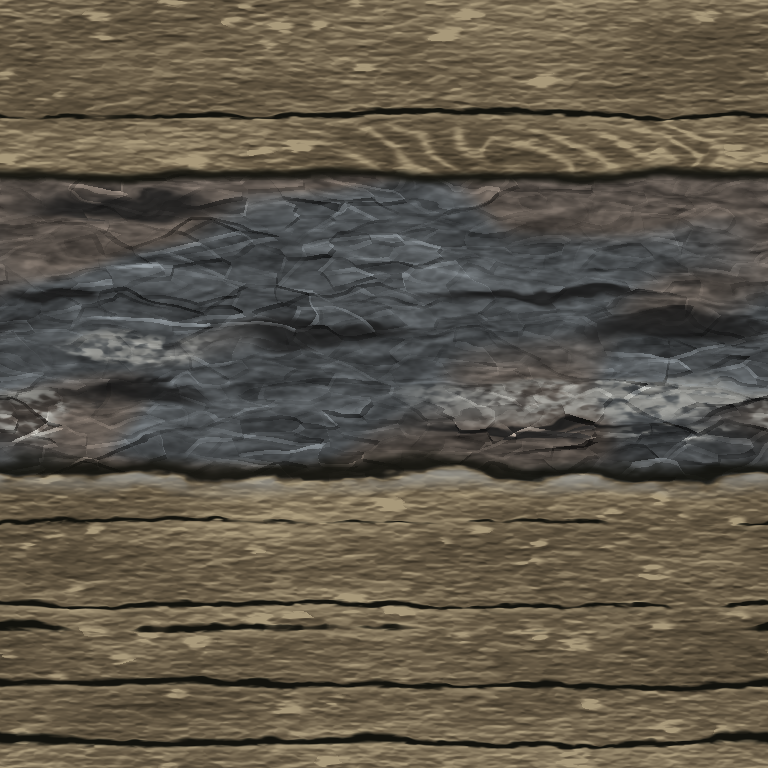
Reproduce this texture procedurally as a Shadertoy shader.

```glsl
#define TAU 6.2831853
#define STONE_TOP 0.771
#define STONE_BOTTOM 0.38
#define GAP vec3(0.07, 0.07, 0.05)
#define WOOD_DARK vec3(0.23, 0.20, 0.15)
#define WOOD_MID vec3(0.40, 0.35, 0.27)
#define WOOD_PALE vec3(0.66, 0.60, 0.48)
#define STONE_DARK vec3(0.11, 0.11, 0.11)
#define STONE_WARM vec3(0.34, 0.31, 0.285)
#define STONE_COOL vec3(0.29, 0.305, 0.315)
#define STONE_PALE vec3(0.60, 0.60, 0.58)

vec2 hash2(vec2 p) {
    vec3 q = fract(p.xyx * vec3(0.1031, 0.1030, 0.0973));
    q += dot(q, q.yzx + 33.33);
    return fract((q.xx + q.yz) * q.zy);
}

// Wrapping cellular noise: nearest distance, cell value, tilted facet, smooth blend
vec4 cells(vec2 uv, vec2 count) {
    vec2 p = uv * count, base = floor(p), sum = vec2(0.0);
    vec3 best = vec3(9.0, 0.0, 0.0);
    for (int i = 0; i < 9; i++) {
        vec2 cell = base + vec2(i % 3 - 1, i / 3 - 1);
        vec2 id = mod(cell, count), d = p - cell - hash2(id), rnd = hash2(id + 57.0);
        float d2 = dot(d, d);
        if (d2 < best.x) best = vec3(d2, rnd.x, rnd.x + dot(rnd - 0.5, d));
        sum += exp(-5.0 * d2) * vec2(rnd.y, 1.0);
    }
    return vec4(sqrt(best.x), best.yz, sum.x / sum.y);
}

float layered(vec2 uv, vec2 count, int octaves) {
    vec2 sum = vec2(0.0);
    float amp = 1.0;
    for (int i = 0; i < octaves; i++, amp *= 0.6, count *= 2.0)
        sum += amp * vec2(cells(uv, count).w, 1.0);
    return sum.x / sum.y;
}

float wave(float x, float seed) {
    return sin(TAU * 2.0 * x + seed) + 0.5 * sin(TAU * 5.0 * x + 2.3 * seed);
}

// Soft wrapping ellipse
float blob(vec2 uv, vec4 e) {
    vec2 d = uv - e.xy;
    d.x = fract(d.x + 0.5) - 0.5;
    return 1.0 - smoothstep(0.45, 1.0, length(d / e.zw));
}

float woodHeight(vec2 uv) {
    return 0.55 * layered(uv, vec2(4, 18), 4) + 0.45 * layered(uv, vec2(45, 170), 2);
}

float stoneHeight(vec2 uv, float broken) {
    float chips = 0.45 * cells(uv, vec2(8, 26)).z + 0.4 * cells(uv, vec2(19, 60)).z;
    return broken * chips + 0.8 * layered(uv, vec2(10, 32), 4);
}

vec3 wood(vec2 uv, float edge) {
    float h = woodHeight(uv), patches = layered(uv, vec2(3, 9), 2);
    float tone = 0.48 + 0.9 * (h - 0.5) + 0.45 * (patches - 0.5);
    tone += 1.3 * (h - woodHeight(uv + vec2(-0.001, 0.003)));

    // Slanted gouges along the lower lip of the upper beam
    float d = uv.y - edge, bend = layered(uv, vec2(8, 14), 2);
    float ridge = pow(0.5 + 0.5 * sin(TAU * (13.0 * uv.x + 20.0 * d + 4.0 * bend)), 3.0) - 0.3;
    float lip = smoothstep(0.0, 0.015, d) * (1.0 - smoothstep(0.05, 0.075, d));
    tone += 0.5 * ridge * lip * smoothstep(0.3, 0.5, uv.x) * (1.0 - smoothstep(0.9, 1.0, uv.x));

    // Pale flecks, irregular in size
    vec4 fleck = cells(uv + 0.02 * h, vec2(17, 38));
    tone += 0.5 * step(0.86, fleck.y) * (1.0 - smoothstep(0.05, 0.35, fleck.x + 0.8 * (0.5 - h)));
    vec3 col = mix(WOOD_DARK, WOOD_MID, clamp(tone * 2.0, 0.0, 1.0));
    col = mix(col, WOOD_PALE, clamp(tone * 2.0 - 1.0, 0.0, 1.0));

    // Long cracks: height, width, coverage
    vec3 cracks[6] = vec3[6](vec3(0.108, 0.005, 0.95), vec3(0.032, 0.006, 0.9), vec3(0.212, 0.004, 0.62),
        vec3(0.322, 0.003, 0.55), vec3(0.85, 0.004, 0.55), vec3(0.18, 0.005, 0.4));
    for (int i = 0; i < 6; i++) {
        vec3 c = cracks[i];
        float run = layered(vec2(uv.x, c.x), vec2(7, 5), 4);
        float y = uv.y - c.x - 0.002 * wave(uv.x, float(i) * 1.7) - 0.02 * (run - 0.5) - 0.012 * (h - 0.5);
        float open = smoothstep(0.82 - c.z, 1.0 - c.z, run);
        float width = c.y * (0.15 + 2.2 * run * run) * open;
        float rim = smoothstep(-0.012, -0.006, y) * (1.0 - smoothstep(-0.005, -0.001, y));
        col = mix(col, WOOD_PALE, 0.4 * rim * open * smoothstep(0.3, 0.7, h + 0.1));
        col = mix(col, GAP, open * (1.0 - smoothstep(width * 0.4, width + 0.0015, abs(y))));
    }
    return col;
}

vec3 stone(vec2 uv) {
    vec2 bend = vec2(cells(uv, vec2(9, 22)).w, layered(uv, vec2(11, 28), 2)) - 0.5;
    vec2 p = uv + bend * vec2(0.04, 0.022);
    float broken = mix(0.3, 0.8, smoothstep(0.3, 0.65, cells(uv, vec2(4, 9)).w + 0.2 * cos(TAU * (uv.x - 0.15))));
    float h = stoneHeight(p, broken), level = h / (0.8 + 0.85 * broken);
    float light = clamp(h - stoneHeight(p + vec2(-0.002, 0.005), broken), -0.5, 0.4);
    float grit = layered(uv, vec2(60, 130), 2) - 0.5;
    float cool = smoothstep(0.3, 0.7, cells(uv, vec2(5, 13)).w + 0.3 - 2.5 * abs(uv.y - 0.53));
    vec3 col = mix(STONE_WARM, STONE_COOL, cool) * (0.5 + level + 0.35 * grit);

    // Worn pale shelves, then dark crevices: centre and half size
    vec4 shelves[4] = vec4[4](vec4(0.80, 0.482, 0.34, 0.034), vec4(0.18, 0.545, 0.12, 0.027),
        vec4(0.02, 0.46, 0.08, 0.05), vec4(0.86, 0.428, 0.09, 0.02));
    vec4 crevices[7] = vec4[7](vec4(0.42, 0.567, 0.15, 0.018), vec4(0.90, 0.572, 0.16, 0.025),
        vec4(0.17, 0.735, 0.19, 0.024), vec4(0.07, 0.612, 0.10, 0.015), vec4(0.18, 0.49, 0.13, 0.02),
        vec4(0.68, 0.445, 0.22, 0.008), vec4(0.72, 0.62, 0.20, 0.012));
    vec2 ragged = p + vec2(0.10, 0.045) * (level - 0.5);
    for (int i = 0; i < 4; i++)
        col = mix(col, STONE_PALE, 0.85 * blob(ragged, shelves[i]) * smoothstep(0.2, 0.75, level + grit));
    for (int i = 0; i < 7; i++)
        col = mix(col, STONE_DARK, 0.85 * blob(ragged, crevices[i]));
    return max(col * (1.0 + 1.3 * light), GAP);
}

void mainImage(out vec4 fragColor, in vec2 fragCoord) {
    vec2 uv = fragCoord / iResolution.xy;
    float jag = layered(uv, vec2(14, 30), 3) - 0.5;
    float top = STONE_TOP + 0.004 * wave(uv.x, 2.6) + 0.012 * jag;
    float bottom = STONE_BOTTOM + 0.004 * wave(uv.x, 0.6) + 0.03 * jag;

    // Stone course between two beams, with a bleached lip and shadowed joints
    float above = uv.y - bottom, under = top - uv.y;
    float inside = smoothstep(-0.002, 0.002, above) * smoothstep(-0.002, 0.002, under);
    vec3 col = mix(wood(uv, top), stone(uv), inside);
    float lip = smoothstep(-0.03, -0.01, above) * (1.0 - smoothstep(-0.008, 0.0, above));
    col = mix(col, STONE_PALE, lip * clamp(0.4 + 1.5 * jag, 0.0, 0.8));
    float joint = smoothstep(-0.004, 0.003, above) * (1.0 - smoothstep(0.006, 0.03, above));
    joint = max(joint, 1.0 - smoothstep(0.001, 0.011, abs(under)));
    fragColor = vec4(mix(col, GAP, 0.9 * joint), 1.0);
}
```
